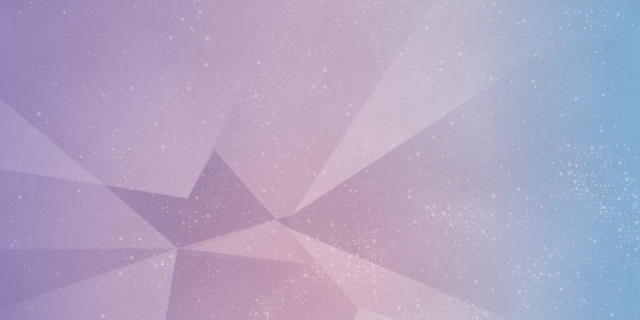
Write a Shadertoy shader that draws this background.

```glsl
// Soft pastel backdrop: a violet-pink-blue ramp crossed by translucent facets,
// each a convex quad that fades away from one corner. Value noise adds mottling
// and hashed cells scatter fine pale dust, thicker in the lower half.

const vec3 VIOLET   = vec3(0.57, 0.51, 0.72);
const vec3 ORCHID   = vec3(0.68, 0.59, 0.73);
const vec3 ROSE     = vec3(0.775, 0.685, 0.77);
const vec3 LAVENDER = vec3(0.74, 0.72, 0.79);
const vec3 HAZE     = vec3(0.64, 0.70, 0.81);
const vec3 BLUE     = vec3(0.51, 0.67, 0.82);
const vec3 BLUSH    = vec3(0.84, 0.62, 0.69);
const vec3 LIGHT    = vec3(0.95, 0.90, 0.93);
const vec3 SHADE    = vec3(0.48, 0.36, 0.55);
const float EDGE = 0.003;        // softness of facet edges
const float MOTTLE = 0.05;       // strength of cloudy variation
const float GRAIN = 0.018;       // strength of fine grain
const float DUST = 0.38;         // brightness of specks

// Corners shared by several facets
const vec2 LEFT_TOP = vec2(0.0, 0.693);
const vec2 LEFT_MID = vec2(0.0, 0.471);
const vec2 NOTCH    = vec2(0.326, 0.422);
const vec2 FOLD     = vec2(0.586, 0.380);
const vec2 PEAK     = vec2(0.670, 0.530);
const vec2 KNOT     = vec2(0.555, 0.224);
const vec2 HUB      = vec2(0.862, 0.314);
const vec2 HUB_R    = vec2(0.910, 0.326);
const vec2 HUB_LOW  = vec2(0.891, 0.292);
const vec2 SPUR     = vec2(1.120, 0.036);

float hash(vec2 p) {
    vec3 q = fract(p.xyx * vec3(0.1031, 0.1030, 0.0973));
    q += dot(q, q.yzx + 33.33);
    return fract((q.x + q.y) * q.z);
}

float noise(vec2 p) {
    vec2 i = floor(p), f = fract(p);
    f = f * f * (3.0 - 2.0 * f);
    return mix(mix(hash(i), hash(i + vec2(1, 0)), f.x),
               mix(hash(i + vec2(0, 1)), hash(i + vec2(1, 1)), f.x), f.y);
}

float fbm(vec2 p) {
    float sum = 0.0, amp = 0.5;
    for (int i = 0; i < 4; i++) {
        sum += amp * noise(p);
        p = p * 2.03 + 17.1;
        amp *= 0.5;
    }
    return sum;
}

// Coverage of the left side of the line a -> b
float side(vec2 p, vec2 a, vec2 b) {
    vec2 d = normalize(b - a), q = p - a;
    return smoothstep(-EDGE, EDGE, d.x * q.y - d.y * q.x);
}

// Blend a counterclockwise quad; amount > 0 lightens, < 0 darkens, fading from apex
void facet(inout vec3 col, vec2 p, vec2 a, vec2 b, vec2 c, vec2 d,
           float amount, vec2 apex, float reach) {
    float mask = side(p, a, b) * side(p, b, c) * side(p, c, d) * side(p, d, a);
    float fade = 1.0 - smoothstep(0.0, reach, distance(p, apex));
    col = mix(col, amount > 0.0 ? LIGHT : SHADE, abs(amount) * mask * fade);
}

vec3 background(vec2 p) {
    vec3 col = mix(VIOLET, ORCHID, smoothstep(-0.1, 0.40, p.x));
    col = mix(col, ROSE, smoothstep(0.25, 1.0, p.x));
    col = mix(col, LAVENDER, smoothstep(1.0, 1.5, p.x));
    col = mix(col, HAZE, smoothstep(1.4, 1.72, p.x));
    col = mix(col, BLUE, smoothstep(1.62, 2.0, p.x));
    vec2 g = (p - vec2(0.95, 0.16)) / vec2(0.42, 0.36);
    col = mix(col, BLUSH, 0.55 * exp(-dot(g, g)));
    return mix(col, VIOLET, 0.35 * exp(-3.0 * distance(p, vec2(0.3, 1.05))));
}

// Hashed specks at three sizes
float specks(vec2 p, float density) {
    float sum = 0.0;
    for (int i = 0; i < 3; i++) {
        float cells = 38.0 + 32.0 * float(i);
        vec2 q = p * cells, id = floor(q) + 71.0 * float(i);
        vec2 centre = 0.25 + 0.5 * vec2(hash(id), hash(id + 19.7));
        float radius = 0.10 + 0.15 * hash(id + 5.3);
        float present = step(hash(id + 43.1), density);
        sum += present * (1.0 - smoothstep(0.3 * radius, 1.4 * radius, distance(fract(q), centre)));
    }
    return sum;
}

void mainImage(out vec4 fragColor, in vec2 fragCoord) {
    vec2 p = fragCoord / iResolution.xy * vec2(2.0, 1.0);
    vec3 col = background(p);

    // Left facets
    facet(col, p, NOTCH, FOLD, vec2(1.0, 1.226), vec2(-0.4, 1.025), 0.20, FOLD, 0.60);
    facet(col, p, LEFT_MID, NOTCH, LEFT_TOP, vec2(-0.1, 0.6), 0.24, NOTCH, 0.9);
    facet(col, p, vec2(-0.1, 0.22), KNOT, NOTCH, vec2(-0.1, 0.486), 0.09, KNOT, 1.2);
    facet(col, p, vec2(-0.1, 0.0), KNOT, vec2(-0.1, 0.22), vec2(-0.2, 0.1), -0.12, KNOT, 1.2);
    facet(col, p, vec2(0.0, -0.1), vec2(0.499, -0.1), KNOT, vec2(-0.1, 0.0), 0.14, KNOT, 0.8);

    // Dark centre folds and the tiny knot
    facet(col, p, NOTCH, KNOT, mix(KNOT, FOLD, 0.5), FOLD, -0.30, KNOT, 0.9);
    facet(col, p, FOLD, KNOT, HUB, PEAK, -0.32, FOLD, 0.75);
    facet(col, p, HUB, HUB_LOW, HUB_R, vec2(0.885, 0.321), -0.28, HUB, 0.3);

    // Right wedges
    facet(col, p, HUB_R, vec2(2.3, 1.233), vec2(1.8, 1.6), vec2(1.6, 1.37), 0.28, HUB_R, 1.1);
    facet(col, p, HUB_LOW, vec2(1.594, 0.0), vec2(2.3, 1.233), HUB_R, -0.17, HUB_R, 1.1);
    facet(col, p, HUB_LOW, SPUR, vec2(1.276, -0.03), vec2(1.594, 0.0), 0.24, HUB_LOW, 1.0);
    facet(col, p, SPUR, vec2(1.09, -0.03), vec2(1.2, -0.1), vec2(1.35, -0.03), 0.30, SPUR, 0.6);

    // Lower folds
    facet(col, p, vec2(0.555, 0.205), vec2(0.963, 0.177), HUB_LOW, HUB, 0.13, KNOT, 0.7);
    facet(col, p, vec2(0.516, -0.01), vec2(1.12, -0.01), vec2(0.963, 0.177), KNOT, -0.28, KNOT, 0.65);

    // Mottling, dust and grain
    float cloud = fbm(p * 5.0 + 3.7);
    float low = mix(1.0, 0.25, smoothstep(0.2, 0.85, p.y)) * smoothstep(0.1, 0.7, p.x);
    float patches = low * smoothstep(0.48, 0.72, fbm(p * 6.0 + 31.0));
    col += MOTTLE * (cloud - 0.47);
    col = mix(col, LIGHT, 0.12 * patches * fbm(p * 40.0));
    col = mix(col, LIGHT, min(1.0, DUST * specks(p, 0.02 + 0.06 * low + 0.45 * patches)));
    col += GRAIN * (noise(p * 130.0) - 0.5);
    fragColor = vec4(clamp(col, 0.0, 1.0), 1.0);
}
```
